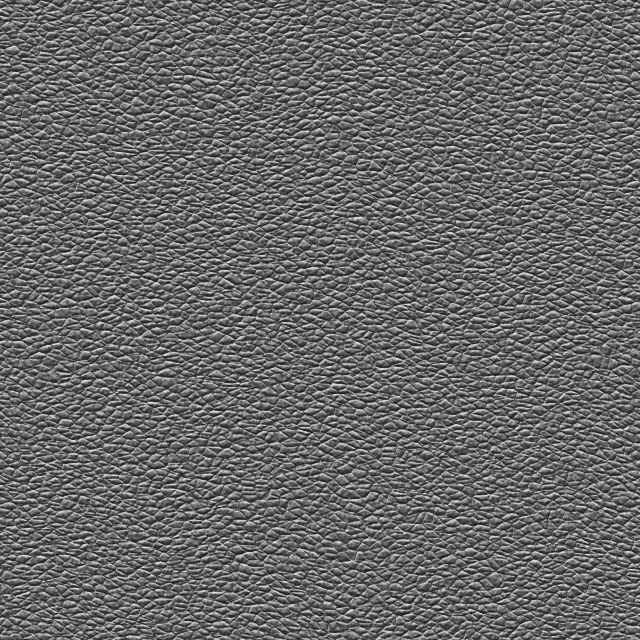
Write a Shadertoy shader that draws this texture.

```glsl
// Grey grained leather: small diamond pebbles split by thin crossing creases.
// Two stretched Voronoi nets on a diagonal lattice and a fine grain form a
// height field, which is lit from above and mapped to a skewed grey range.

const vec2  PEBBLES      = vec2(54.0, 94.0);   // fine cells per canvas
const vec2  FOLDS        = vec2(20.0, 58.0);   // long cells per canvas
const float JITTER       = 0.82;               // disorder of the lattice
const float PEBBLE_EDGE  = 0.15;               // crease width, cell units
const float FOLD_EDGE    = 0.10;
const float FOLD_DEPTH   = 0.65;
const float TILT         = 0.06;               // overall slant of the rows
const vec2  LIGHT        = vec2(-0.22, 0.97);  // towards the light
const float LIGHT_STEP   = 0.00125;            // half width of the difference
const float RELIEF       = 2.4;
const float GRAIN_SIZE   = 215.0;              // grains per canvas
const float GRAIN_HEIGHT = 0.75;
const float SPECKLE      = 0.8;
const float CONTRAST     = 1.2;
const float TONE_SHIFT   = -0.68;
const float DARKEST      = 0.12;
const float LIGHTEST     = 0.90;
const mat2  DIAGONAL     = mat2(0.7071, 0.7071, -0.7071, 0.7071);

vec2 hash2(vec2 p) {
    vec3 q = fract(vec3(p.xyx) * vec3(0.1031, 0.1030, 0.0973));
    q += dot(q, q.yzx + 33.33);
    return fract((q.xx + q.yz) * q.zy);
}

// Signed value noise, -0.5 to 0.5
float ripple(vec2 p) {
    vec2 cell = floor(p);
    vec2 f = fract(p);
    f = f * f * (3.0 - 2.0 * f);
    float low  = mix(hash2(cell).x, hash2(cell + vec2(1, 0)).x, f.x);
    float high = mix(hash2(cell + vec2(0, 1)).x, hash2(cell + vec2(1, 1)).x, f.x);
    return mix(low, high, f.y) - 0.5;
}

// Vector from a point in a cell to the jittered seed of a neighbour
vec2 toSeed(vec2 cell, vec2 offset, vec2 f) {
    return offset + 0.5 + JITTER * (hash2(cell + offset) - 0.5) - f;
}

// Distance to the nearest border between Voronoi cells
float borderDistance(vec2 p) {
    vec2 cell = floor(p);
    vec2 f = fract(p);
    vec2 nearest = vec2(0.0);
    float best = 1e3;
    for (int y = -1; y <= 1; y++)
    for (int x = -1; x <= 1; x++) {
        vec2 r = toSeed(cell, vec2(x, y), f);
        float d = dot(r, r);
        if (d < best) { best = d; nearest = r; }
    }
    float border = 1.0;
    for (int y = -2; y <= 2; y++)
    for (int x = -2; x <= 2; x++) {
        vec2 r = toSeed(cell, vec2(x, y), f);
        vec2 across = r - nearest;
        float gap = dot(across, across);
        if (gap > 1e-5) {
            border = min(border, dot(0.5 * (r + nearest), across) * inversesqrt(gap));
        }
    }
    return max(border, 0.0);
}

// Slanted rows that wander slowly, with smaller kinks on top
vec2 warp(vec2 p) {
    p.y += TILT * p.x;
    p.y += 0.030 * ripple(p * vec2(6.0, 4.0) + 3.7);
    vec2 kink = DIAGONAL * p * 30.0;
    return p + 0.007 * vec2(ripple(kink + 61.0), ripple(kink + 147.0));
}

// Flat pebbles between sharp valleys, covered with fine grain
float leatherHeight(vec2 p) {
    vec2 q = warp(p);
    float pebble = 1.0 - exp(-borderDistance(DIAGONAL * (q * PEBBLES) + 120.0) / PEBBLE_EDGE);
    float fold   = 1.0 - exp(-borderDistance(DIAGONAL * (q * FOLDS) + 350.0) / FOLD_EDGE);
    float grain  = ripple(DIAGONAL * p * GRAIN_SIZE + 405.0);
    return pebble + FOLD_DEPTH * fold + GRAIN_HEIGHT * grain;
}

void mainImage(out vec4 fragColor, in vec2 fragCoord) {
    vec2 p = fragCoord / iResolution.y;

    // Slopes facing the light are bright
    vec2 toLight = LIGHT * LIGHT_STEP;
    float slope = leatherHeight(p - toLight) - leatherHeight(p + toLight);
    float speckle = ripple(DIAGONAL * p * 390.0 + 791.0);
    float shade = RELIEF * slope + SPECKLE * speckle;

    // Soft shoulders, with highlights rarer than mid greys
    float tone = 1.0 / (1.0 + exp(-(CONTRAST * shade + TONE_SHIFT)));
    fragColor = vec4(vec3(mix(DARKEST, LIGHTEST, tone)), 1.0);
}
```
